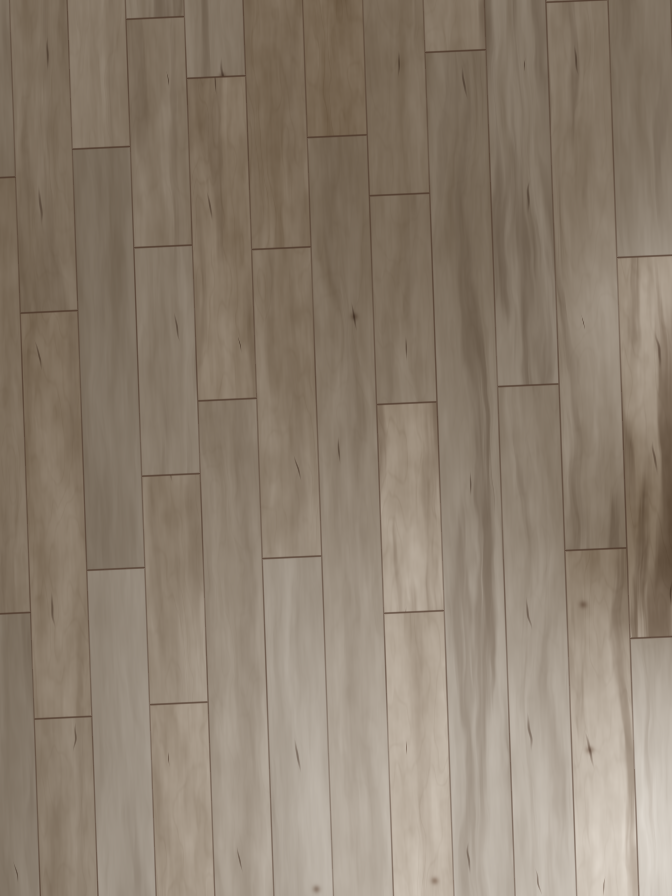
A Shadertoy shader for this texture:

```glsl
// Pale maple strip floor: slightly leaning boards with staggered joints under uneven daylight.

float hash(vec2 p) {
    return fract(sin(dot(p, vec2(127.1, 311.7))) * 43758.5453);
}

float noise(vec2 p) {
    vec2 i = floor(p), f = fract(p);
    f = f * f * (3.0 - 2.0 * f);
    return mix(mix(hash(i), hash(i + vec2(1, 0)), f.x),
               mix(hash(i + vec2(0, 1)), hash(i + vec2(1, 1)), f.x), f.y);
}

float fbm(vec2 p) {
    float sum = 0.0, amp = 0.533;
    for (int i = 0; i < 4; i++) {
        sum += amp * noise(p);
        p = p * 2.03 + 17.3;
        amp *= 0.5;
    }
    return sum;
}

// Stagger of each strip: depth of its first joint and its board length
const float firstJoint[12] = float[](0.199, 0.348, 0.165, 0.02, 0.086, 0.277,
                                     0.152, 0.217, 0.057, 0.43, 0.001, 0.286);
const float boardLength[12] = float[](0.486, 0.453, 0.47, 0.255, 0.36, 0.345,
                                      0.9, 0.233, 0.9, 0.9, 0.612, 0.425);

// Soft pool of light or shade
float pool(vec2 p, vec2 center, vec2 size) {
    vec2 d = (p - center) / size;
    return exp(-dot(d, d));
}

// Thin mineral flecks and round knots, at most one per cell along a board
vec2 flaws(float across, float along, float seed) {
    float cell = floor(along / 0.2);
    vec2 id = vec2(cell, seed * 91.0);
    vec2 d = vec2((across - mix(0.25, 0.75, hash(id))) * 0.089,
                  along - (cell + mix(0.35, 0.65, hash(id + 3.1))) * 0.2);
    float size = mix(0.35, 1.0, hash(id + 5.7));
    float knot = step(0.9, hash(id + 9.2)) * exp(-dot(d, d) / 0.00003);
    d.x += d.y * mix(-0.25, 0.1, hash(id + 7.3)) + 0.004 * (noise(vec2(along * 60.0, seed)) - 0.5);
    d /= vec2(0.0032, 0.034) * size;
    float fleck = step(0.6, hash(id + 1.9)) * smoothstep(1.0, 0.1, length(d));
    return vec2(fleck, knot);
}

void mainImage(out vec4 fragColor, in vec2 fragCoord) {
    vec2 uv = fragCoord / iResolution.xy;
    float depth = 1.0 - uv.y;
    float along = depth * iResolution.y / iResolution.x;
    float pixel = 1.0 / iResolution.x;

    // Strips widen a little to the right and lean with depth
    float u = uv.x - 0.014 - 0.046 * depth;
    float strip = u * (11.69 - 0.52 * u);
    float column = floor(strip);
    float across = strip - column;
    int index = clamp(int(column) + 1, 0, 11);

    // Boards within the strip; joints tilt slightly with the lean
    float level = depth + 0.003 * (across - 0.5);
    float first = firstJoint[index], span = boardLength[index];
    float board = floor((min(level, 0.803) - first) / span);
    float joint = first + span * floor((level - first) / span + 0.5);
    float seed = hash(vec2(column, board) + 4.7);
    float seed2 = hash(vec2(board, column) + 21.3);

    // Daylight, brightest toward the lower right
    float light = 0.1 + 0.96 * smoothstep(0.22, 0.98, depth) * smoothstep(-0.25, 0.7, uv.x);
    light += 0.5 * pool(uv, vec2(1.0, 0.66), vec2(0.13, 0.11));
    light -= 0.65 * pool(uv, vec2(1.01, 0.39), vec2(0.19, 0.11));
    light += 0.35 * pool(uv, vec2(1.02, 0.05), vec2(0.2, 0.18));
    light -= 0.1 * pool(uv, vec2(0.0, 0.45), vec2(0.08, 0.4));

    // Long wavy grain, pale mottling and fine fibres
    vec2 offset = vec2(seed, seed2) * 53.0;
    float wave = fbm(vec2(across * 1.6, along * 4.0) + offset);
    float grain = fbm(vec2(across * 4.5 + wave * 3.0, along * 5.0) + offset);
    float mottle = fbm(vec2(across * 4.0, along * 22.0) + offset.yx);
    float fibre = noise(vec2(across * 30.0, along * 28.0) + offset);
    float tone = light + 0.26 * (seed - 0.5) + 0.36 * (grain - 0.5);
    tone += 0.3 * seed2 * (mottle - 0.5) + 0.05 * (fibre - 0.5);

    // Cathedral growth lines
    float ring = abs(fract(wave * 9.0) - 0.5);
    tone -= 0.06 * seed2 * smoothstep(0.2, 0.0, ring);

    vec3 color = vec3(0.46, 0.40, 0.33) + tone * vec3(0.28, 0.30, 0.32);
    color += (seed2 - 0.5) * vec3(0.016, 0.0, -0.016);

    // Brown heartwood streaks, stronger in the right-hand strips
    float streak = fbm(vec2(across * 4.0 + wave * 2.0, along * 2.8) + offset + 31.0);
    float strength = 0.06 + 0.2 * seed * seed * seed + 0.2 * step(6.5, column) * seed2;
    strength += 0.22 * pool(uv, vec2(0.74, 0.4), vec2(0.06, 0.25));
    color *= 1.0 - strength * smoothstep(0.5, 0.76, streak) * vec3(0.65, 0.76, 0.86);

    vec2 flaw = flaws(across, along, seed);
    color = mix(color, color * vec3(0.56, 0.49, 0.45), 0.65 * flaw.x);
    color = mix(color, color * vec3(0.66, 0.58, 0.53), 0.7 * flaw.y);

    // Seams between strips and butt joints between boards
    float seamDist = (0.5 - abs(across - 0.5)) * 0.089;
    float jointDist = abs(level - joint) * iResolution.y / iResolution.x;
    float seam = 1.0 - smoothstep(0.0, 0.0009 + 0.8 * pixel, seamDist);
    float butt = 1.0 - smoothstep(0.0, 0.0013 + 0.8 * pixel, jointDist);
    butt *= step(joint, 0.803);
    seam *= mix(0.4, 0.75, noise(vec2(floor(strip + 0.5) * 7.0, along * 9.0)));
    vec3 gap = vec3(0.29, 0.21, 0.16) + 0.1 * max(light, 0.0);
    color = mix(color, gap, max(seam, 0.85 * butt));

    fragColor = vec4(clamp(color, 0.0, 1.0), 1.0);
}
```
